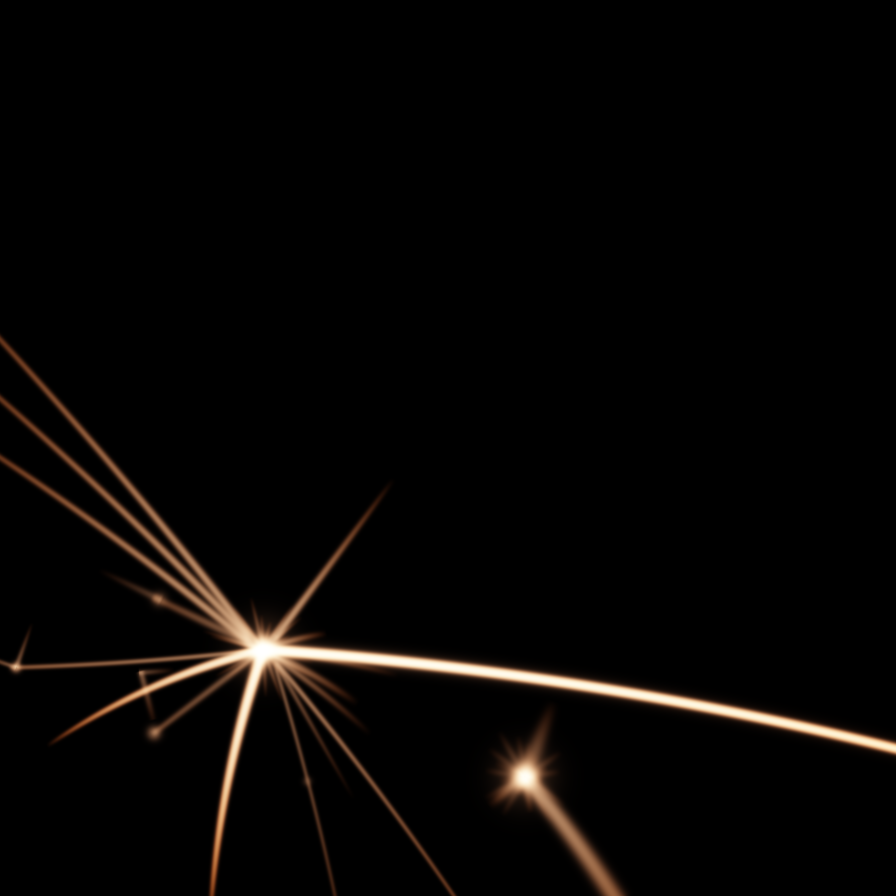
Write a three.js fragment shader that draws this background.

```glsl
// Glowing sparks on black: a bright hub throws curved streaks and fine rays,
// and a smaller ember with a soft trail burns below it to the right.
// Streaks add up as light energy, then an exponential curve maps it to colour.
#define HUB vec2(0.294, 0.275)
#define EMBER_HEAD vec2(0.586, 0.133)
#define HOT_TINT vec3(1.0, 0.62, 0.41)
#define COOL_TINT vec3(1.0, 0.36, 0.10)
#define RAY_COUNT 22
#define EXPOSURE 1.0

varying vec2 vUv;

float hash(float n) {
  return fract(sin(n * 127.1) * 43758.5453);
}

// Round soft glow
vec3 glow(vec2 p, vec2 center, float radius, float energy) {
  vec2 q = (p - center) / radius;
  return HOT_TINT * energy * exp(-dot(q, q));
}

// Streak from a to b, bowed by sag to the left of its direction.
// width and energy hold the values at the start and the end.
vec3 streak(vec2 p, vec2 a, vec2 b, float sag, vec2 width, vec2 energy) {
  vec2 span = b - a;
  float len = length(span);
  vec2 dir = span / len;
  float t = dot(p - a, dir) / len;
  float s = clamp(t, 0.0, 1.0);
  float d = dot(p - a, vec2(-dir.y, dir.x)) - 4.0 * sag * s * (1.0 - s);
  d /= mix(width.x, width.y, s);
  float ends = smoothstep(-0.02, 0.03, t) * (1.0 - smoothstep(0.98, 1.03, t));
  float cooling = s * s * (1.0 - energy.y / energy.x);
  vec3 tint = mix(HOT_TINT, COOL_TINT, cooling);
  return tint * mix(energy.x, energy.y, s) * exp(-d * d) * ends;
}

// Ring of short random rays that fade outward
vec3 burst(vec2 p, vec2 center, float reach, float width, float energy, float seed) {
  vec3 light = vec3(0.0);
  for (int i = 0; i < RAY_COUNT; i++) {
    float k = float(i);
    float angle = 6.2832 * (k + hash(k + seed)) / float(RAY_COUNT);
    float len = reach * mix(0.35, 1.0, hash(k * 3.7 + seed));
    vec2 tip = center + len * vec2(cos(angle), sin(angle));
    light += streak(p, center, tip, 0.0, vec2(width, width * 0.7), vec2(energy, 0.0));
  }
  return light;
}

// Strong arcs leaving the hub
vec3 mainArcs(vec2 p) {
  vec3 light = streak(p, HUB, vec2(1.01, 0.162), 0.016, vec2(0.0045, 0.0042), vec2(7.0, 5.0));
  light += streak(p, HUB, vec2(1.01, 0.162), 0.016, vec2(0.010), vec2(0.3, 0.12));
  light += streak(p, HUB, vec2(0.052, 0.167), -0.012, vec2(0.0042, 0.0025), vec2(5.0, 0.0));
  light += streak(p, HUB, vec2(0.236, -0.005), -0.009, vec2(0.0050, 0.0028), vec2(6.0, 0.5));
  return light;
}

// Dimmer straight streaks around the hub
vec3 sideStreaks(vec2 p) {
  vec3 light = vec3(0.0);
  // Fan of three toward the left edge
  for (int i = 0; i < 3; i++) {
    float k = float(i);
    vec2 tip = vec2(-0.01, 0.632 - 0.068 * k);
    light += streak(p, HUB + vec2(-0.012, 0.012 - 0.004 * k), tip, -0.005,
                    vec2(0.0042, 0.0032), vec2(1.4, 0.45));
  }
  light += streak(p, vec2(0.305, 0.285), vec2(0.44, 0.466), 0.0, vec2(0.0042, 0.003), vec2(1.5, 0.0));
  light += streak(p, HUB, vec2(0.016, 0.255), 0.003, vec2(0.0026), vec2(0.9, 0.65));
  light += streak(p, HUB, vec2(0.172, 0.182), 0.0, vec2(0.0040, 0.0035), vec2(0.6, 0.45));
  light += streak(p, HUB, vec2(0.172, 0.333), 0.0, vec2(0.0050, 0.004), vec2(0.7, 0.4));
  // Thin downward streaks
  light += streak(p, vec2(0.307, 0.257), vec2(0.375, -0.005), 0.003, vec2(0.0025), vec2(0.55, 0.25));
  light += streak(p, vec2(0.307, 0.262), vec2(0.510, -0.005), 0.004, vec2(0.0030, 0.0025), vec2(0.9, 0.4));
  light += streak(p, vec2(0.307, 0.262), vec2(0.395, 0.108), 0.0, vec2(0.0030, 0.0025), vec2(0.6, 0.0));
  // Short fan on the right
  light += streak(p, HUB, vec2(0.414, 0.180), 0.003, vec2(0.0035), vec2(0.9, 0.0));
  light += streak(p, HUB, vec2(0.400, 0.214), 0.003, vec2(0.0040), vec2(1.2, 0.0));
  light += streak(p, HUB, vec2(0.445, 0.246), 0.003, vec2(0.0035), vec2(0.9, 0.0));
  light += streak(p, HUB, vec2(0.365, 0.293), 0.002, vec2(0.0035), vec2(1.4, 0.0));
  return light;
}

// Small sparks where side streaks split
vec3 splitSparks(vec2 p) {
  vec3 light = glow(p, vec2(0.018, 0.255), 0.005, 1.0);
  light += streak(p, vec2(0.018, 0.255), vec2(0.036, 0.305), 0.0, vec2(0.0030, 0.002), vec2(0.6, 0.0));
  light += streak(p, vec2(0.018, 0.255), vec2(-0.005, 0.263), 0.0, vec2(0.0025), vec2(0.6, 0.4));
  light += glow(p, vec2(0.172, 0.182), 0.007, 0.7);
  light += streak(p, vec2(0.157, 0.251), vec2(0.171, 0.197), 0.0, vec2(0.0035), vec2(0.6, 0.1));
  light += streak(p, vec2(0.155, 0.249), vec2(0.195, 0.252), 0.0, vec2(0.003), vec2(0.5, 0.0));
  light += glow(p, vec2(0.178, 0.331), 0.008, 0.35);
  light += streak(p, vec2(0.180, 0.330), vec2(0.110, 0.364), 0.0, vec2(0.0045, 0.003), vec2(0.4, 0.0));
  light += glow(p, vec2(0.343, 0.128), 0.005, 0.25);
  return light;
}

// Separate ember with its flares and trail
vec3 ember(vec2 p) {
  vec3 light = streak(p, EMBER_HEAD, vec2(0.690, -0.008), 0.003, vec2(0.0080, 0.0095), vec2(1.3, 0.85));
  light += glow(p, EMBER_HEAD, 0.011, 3.0) + glow(p, EMBER_HEAD, 0.030, 0.25);
  light += streak(p, EMBER_HEAD, vec2(0.618, 0.218), 0.0, vec2(0.0100, 0.006), vec2(0.7, 0.0));
  light += streak(p, EMBER_HEAD, vec2(0.545, 0.100), 0.0, vec2(0.0080, 0.005), vec2(0.8, 0.0));
  return light + burst(p, EMBER_HEAD, 0.060, 0.0050, 0.40, 4.0);
}

void main() {
  vec3 light = mainArcs(vUv) + sideStreaks(vUv) + splitSparks(vUv) + ember(vUv);
  light += burst(vUv, HUB, 0.075, 0.0030, 0.70, 11.0);
  light += glow(vUv, HUB, 0.011, 6.0) + glow(vUv, HUB, 0.030, 0.35);
  gl_FragColor = vec4(1.0 - exp(-EXPOSURE * light), 1.0);
}
```
